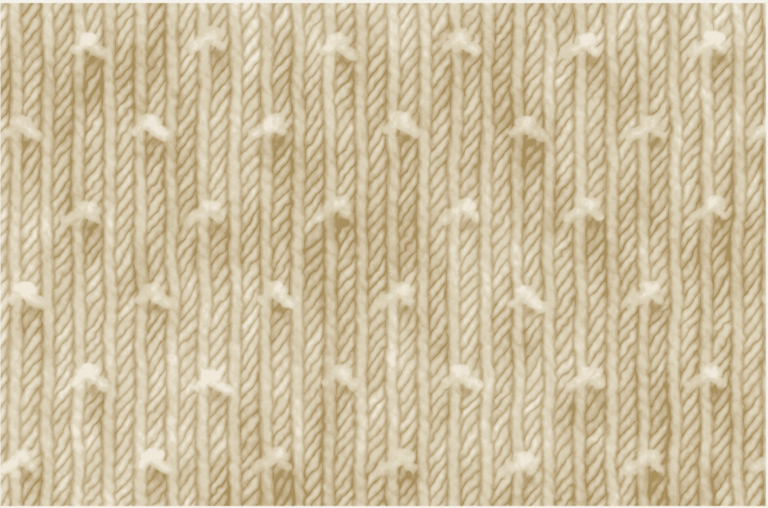
Write a WebGL 2 fragment shader that draws this texture.

```glsl
#version 300 es
precision highp float;
uniform vec2 u_resolution;
out vec4 fragColor;

float hash(vec2 p) {
    vec3 q = fract(vec3(p.xyx) * 0.1031);
    q += dot(q, q.yzx + 33.33);
    return fract((q.x + q.y) * q.z);
}

float noise(vec2 p) {
    vec2 i = floor(p), f = fract(p);
    f = f * f * (3.0 - 2.0 * f);
    return mix(mix(hash(i), hash(i + vec2(1, 0)), f.x),
               mix(hash(i + vec2(0, 1)), hash(i + vec2(1, 1)), f.x), f.y);
}

float capsule(vec2 p, vec2 a, vec2 b) {
    vec2 d = b - a;
    return length(p - a - d * clamp(dot(p - a, d) / dot(d, d), 0.0, 1.0));
}

// Rounded yarn cross-section over one stitch, lit from above
float strand(float v) {
    float f = fract(v) - 0.5;
    return (1.0 - 4.0 * f * f) * (1.0 + 0.5 * f);
}

// Height of the knit: plump slanted stitches alternating with paler cords
float knit(vec2 p) {
    float wale = (p.x - 0.186) / 0.0618;
    float course = p.y / 0.0300;
    float braidId = floor(wale + 0.5), cordId = floor(wale);
    float b = wale - braidId;
    float c = wale - cordId - 0.5;
    float v = course - 2.7 * b + hash(vec2(braidId, 9.0));
    float stitch = hash(vec2(braidId, floor(v) + 50.0));
    float braid = 0.24 + (0.68 + 0.28 * stitch) * strand(v);
    braid *= 1.0 - smoothstep(0.13, 0.40, abs(b + 0.02));
    float cord = 0.90 + 0.17 * strand(course + 1.8 * c + hash(vec2(cordId, 2.0)));
    cord *= 1.0 - smoothstep(0.05, 0.29, abs(c));
    cord *= 0.90 + 0.22 * noise(p * vec2(16, 18) + 7.0);
    return max(braid, cord) + 0.1 * min(braid, cord);
}

vec3 yarnColor(float t) {
    vec3 col = mix(vec3(0.66, 0.56, 0.37), vec3(0.77, 0.70, 0.56), smoothstep(0.0, 0.36, t));
    col = mix(col, vec3(0.86, 0.82, 0.72), smoothstep(0.3, 0.70, t));
    return mix(col, vec3(0.94, 0.91, 0.85), smoothstep(0.66, 0.96, t));
}

void main() {
    vec2 p = gl_FragCoord.xy / u_resolution.y;
    float aspect = u_resolution.x / u_resolution.y;

    // Hand-made wobble of the columns and stitches
    vec2 wobble = vec2(noise(p * vec2(9, 12)), noise(p * 17.0 + 40.0)) - 0.5;
    vec2 fuzz = vec2(noise(p * 75.0), noise(p * 75.0 + 90.0)) - 0.5;
    vec2 k = p + wobble * vec2(0.009, 0.016) + fuzz * 0.005;
    float tone = 0.015 + 0.64 * knit(k);

    // Staggered grid of tuck stitches, four columns apart
    float row = floor((0.965 - p.y) / 0.1653);
    float startX = mix(0.165, 0.043, mod(row, 2.0));
    float column = floor((p.x - startX) / 0.247 + 0.5);
    vec2 id = vec2(column, row) + 20.0;
    vec2 jitter = vec2(hash(id), hash(id + 7.0)) - 0.5;
    vec2 q = p - vec2(startX + 0.247 * column, 0.92 - 0.1653 * row) - jitter * 0.013;
    q += fuzz * 0.006;

    // Shaded stitches and a small hole below each tuck
    vec2 s = (q - vec2(0.014, -0.062)) / vec2(0.028, 0.042);
    tone -= 0.13 * exp(-dot(s, s));
    vec2 h = (q - vec2(0.015, -0.032)) / vec2(0.015, 0.013);
    tone = mix(tone, 0.02, 0.8 * exp(-dot(h, h) * 1.1));

    // Raised pale loop arching down to either side
    float side = hash(id + 13.0) < 0.5 ? -1.0 : 1.0;
    float loopDist = length((q - vec2(0.005, 0.004)) * vec2(0.8, 1.0)) - 0.018;
    float tail = capsule(q, vec2(0.0), vec2(side * 0.037, -0.021)) - 0.012;
    float shortTail = capsule(q, vec2(0.0), vec2(-side * 0.023, -0.016)) - 0.009;
    float d = min(loopDist, min(tail, shortTail));
    float cover = 1.0 - smoothstep(-0.004, 0.003, d);
    float puff = 0.73 + 0.2 * smoothstep(0.0, -0.014, d) + 4.0 * q.y;
    puff += 0.2 * (noise(p * 60.0 + 5.0) - 0.5);
    tone = mix(tone, puff, cover * (0.78 + 0.2 * hash(id + 3.0)));

    // Fibre grain, soft blotches and uneven brightness
    tone += 0.16 * (noise(p * vec2(130, 95)) - 0.5);
    tone += 0.08 * (noise(p * 240.0) - 0.5);
    tone += 0.20 * (noise(p * vec2(32, 16) + 70.0) - 0.5);
    tone += 0.20 * (noise(p * vec2(14, 6) + 30.0) - 0.5);
    tone += 0.18 * (noise(p * 4.0 + 11.0) - 0.5);
    vec3 col = yarnColor(clamp(tone, 0.0, 1.0));

    // Thin pale margin
    vec2 inset = min(p, vec2(aspect - 0.003, 0.998) - p);
    float margin = min(inset.x, min(inset.y - 0.003, 0.998 - p.y));
    col = mix(vec3(0.96, 0.95, 0.92), col, smoothstep(-0.001, 0.003, margin));
    fragColor = vec4(col, 1.0);
}
```
